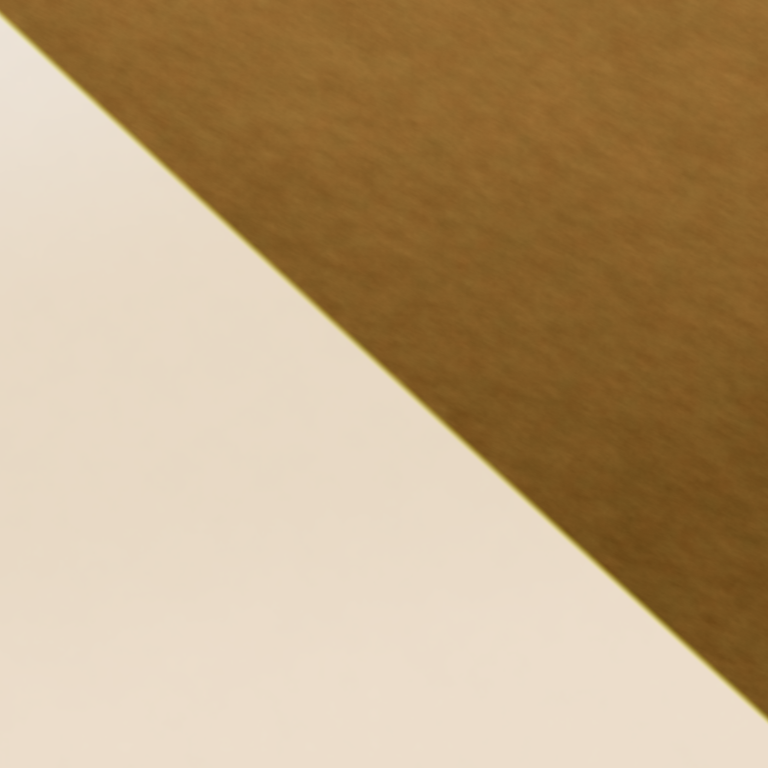
Write a WebGL 1 fragment shader that draws this background.

```glsl
precision highp float;
// A pale cream sheet lies lower left of a diagonal edge, over brown fibrous card.
// Both sides are soft gradients with noise grain; the edge is a signed distance
// whose blue channel falls off early, leaving a thin yellow-green fringe.

uniform vec2 u_resolution;

float hash(vec2 p) {
  return fract(sin(dot(p, vec2(127.1, 311.7))) * 43758.5453);
}

float valueNoise(vec2 p) {
  vec2 cell = floor(p);
  vec2 f = fract(p);
  f = f * f * (3.0 - 2.0 * f);
  float low = mix(hash(cell), hash(cell + vec2(1.0, 0.0)), f.x);
  float high = mix(hash(cell + vec2(0.0, 1.0)), hash(cell + vec2(1.0, 1.0)), f.x);
  return mix(low, high, f.y);
}

// Layered noise centred on zero
float fbm(vec2 p) {
  float sum = 0.0;
  float amplitude = 0.5;
  for (int i = 0; i < 4; i++) {
    sum += amplitude * (valueNoise(p) - 0.5);
    p = p * 2.03 + vec2(17.3, 9.1);
    amplitude *= 0.6;
  }
  return sum;
}

vec2 rotate(vec2 p, float angle) {
  float c = cos(angle);
  float s = sin(angle);
  return vec2(c * p.x + s * p.y, c * p.y - s * p.x);
}

// Signed distance to the slightly bowed diagonal, positive on the card
float edgeDistance(vec2 p) {
  const float slope = 0.919;
  float edgeY = 0.983 - slope * p.x - 0.010 * p.x * (1.0 - p.x);
  return (p.y - edgeY) / sqrt(1.0 + slope * slope);
}

vec3 paperColor(vec2 p) {
  vec3 cream = vec3(0.908, 0.850, 0.770);
  vec3 coolWhite = vec3(0.925, 0.889, 0.843);
  vec3 warmWhite = vec3(0.925, 0.867, 0.796);
  vec3 color = mix(cream, coolWhite, smoothstep(0.55, 1.0, p.y - 0.25 * p.x));
  color = mix(color, warmWhite, smoothstep(0.35, 0.0, p.y - 0.15 * p.x));
  return color + 0.008 * fbm(p * 35.0);
}

vec3 cardColor(vec2 p, float d) {
  vec3 shade = vec3(0.452, 0.313, 0.118);
  vec3 lit = vec3(0.575, 0.412, 0.192);
  float light = smoothstep(0.28, 1.02, p.y + 0.04 * p.x);
  light -= 0.20 * (1.0 - smoothstep(0.0, 0.22, d)) * smoothstep(0.4, 0.9, p.y);
  vec3 color = mix(shade, lit, light);

  // Broad mottling, slanted fibres and a faint drift between red and green
  vec2 fibre = rotate(p, -0.45);
  float grain = 0.035 * fbm(p * 12.0)
              + 0.070 * fbm(fibre * vec2(32.0, 85.0))
              + 0.030 * fbm(p * 130.0);
  float tint = 0.035 * fbm(p * 38.0 + 41.0);
  return color + grain * vec3(1.0, 0.9, 0.65) + tint * vec3(0.6, -0.5, -0.3);
}

// Per-channel blend across the edge, never thinner than a pixel
vec3 cardCoverage(float d, float pixel) {
  float width = max(0.0058, pixel);
  vec3 shift = vec3(0.0003, 0.0, 0.0020);
  return smoothstep(vec3(-width), vec3(width), vec3(d) + shift);
}

void main() {
  vec2 p = gl_FragCoord.xy / u_resolution;
  float d = edgeDistance(p);
  float pixel = 1.0 / min(u_resolution.x, u_resolution.y);
  vec3 color = mix(paperColor(p), cardColor(p, d), cardCoverage(d, pixel));
  gl_FragColor = vec4(color, 1.0);
}
```
